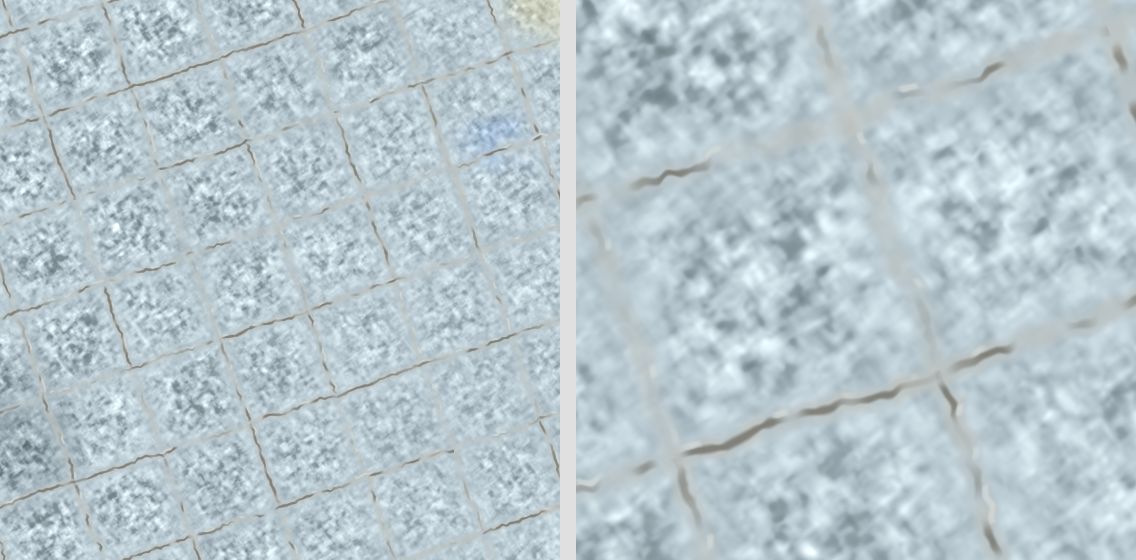
Left, the full canvas; right, a detail of the centre.
This texture is drawn by a Shadertoy shader. Its source:

```glsl
// Tilted grid of weathered blue-grey stone pavers with rough speckle and worn joints.

float hash(vec2 p) {
    vec3 q = fract(vec3(p.xyx) * 0.1031);
    q += dot(q, q.yzx + 33.33);
    return fract((q.x + q.y) * q.z);
}

float noise(vec2 p) {
    vec2 i = floor(p), f = fract(p);
    f = f * f * (3.0 - 2.0 * f);
    return mix(mix(hash(i), hash(i + vec2(1, 0)), f.x),
               mix(hash(i + vec2(0, 1)), hash(i + vec2(1, 1)), f.x), f.y);
}

float fbm(vec2 p) {
    float sum = 0.0, weight = 0.5;
    for (int i = 0; i < 4; i++) {
        sum += weight * noise(p);
        p = mat2(1.6, 1.2, -1.2, 1.6) * p + 17.3;
        weight *= 0.5;
    }
    return sum / 0.9375;
}

// Short curled flecks: the difference of two stretched, warped noises.
float flecks(vec2 p) {
    p += 0.6 * vec2(noise(p * 0.55 + 40.0), noise(p * 0.55 + 90.0));
    vec2 a = mat2(0.8, -0.6, 0.6, 0.8) * p;
    vec2 b = mat2(0.6, 0.8, -0.8, 0.6) * p;
    return noise(a * vec2(0.7, 1.4) + 200.0) - noise(b * vec2(0.75, 1.3) + 500.0);
}

// Draws one family of joints; x runs across the joint and y along it, in tiles.
vec3 addJoint(vec3 color, vec2 cell, float seed, float crackAmount) {
    float line = floor(cell.x + 0.5);
    vec2 track = vec2(cell.y, line * 7.3 + seed);
    float wobble = (noise(track * vec2(5.0, 1.0)) - 0.5) * 0.05
                 + (noise(track * vec2(22.0, 1.0)) - 0.5) * 0.025;
    float offset = (cell.x - line + wobble) * 0.163;
    float d = abs(offset);
    float segment = hash(vec2(line, floor(cell.y)) + seed + 60.0);

    // Pale mortar band
    float band = 1.0 - smoothstep(0.003, 0.0105, d);
    float dust = noise(track * vec2(14.0, 1.0) + 31.0);
    vec3 mortar = mix(vec3(0.72, 0.77, 0.79), vec3(0.75, 0.76, 0.74), dust);
    color = mix(color, mortar, band * (0.5 + 0.35 * segment));

    // Broken brown crack and its chipped bright edge
    float broken = smoothstep(0.38, 0.72, noise(track * vec2(9.0, 1.0) + 11.0) * 0.6
                                       + segment * 0.4 + crackAmount);
    float width = 0.0012 + 0.0022 * noise(track * vec2(30.0, 1.0) + 5.0);
    float crack = 1.0 - smoothstep(width * 0.3, width + 0.0014, d);
    color = mix(color, vec3(0.43, 0.42, 0.38), crack * broken * 0.75);
    float chip = smoothstep(0.66, 0.85, noise(track * vec2(12.0, 1.0) + 77.0));
    float edge = 1.0 - smoothstep(0.0008, 0.003, abs(offset - 0.004));
    return mix(color, vec3(0.85, 0.87, 0.86), edge * chip * 0.6);
}

void mainImage(out vec4 fragColor, in vec2 fragCoord) {
    vec2 uv = fragCoord / iResolution.xy;

    // Tile coordinates of the tilted grid
    vec2 p = uv - vec2(0.495, 0.596);
    vec2 cell = vec2(5.75 * p.x + 2.03 * p.y, -1.99 * p.x + 5.96 * p.y);
    vec2 id = floor(cell);
    vec2 toEdge = 0.5 - abs(fract(cell) - 0.5);
    float rim = min(toEdge.x, toEdge.y);
    float core = smoothstep(0.02, 0.32, rim + 0.16 * (fbm(uv * 22.0) - 0.5));

    // Wear: rougher and darker on the left, smoother on the right
    float leftSide = 1.0 - smoothstep(0.2, 0.85, uv.x + 0.25 * (fbm(uv * 4.0) - 0.5));
    float tileWear = hash(id + 23.0);
    float rough = 0.1 + core * (0.06 + 0.08 * leftSide + 0.07 * tileWear);

    // Stone surface
    float grain = flecks(uv * 105.0) + 0.45 * flecks(uv * 210.0 + 70.0);
    vec3 color = vec3(0.732, 0.797, 0.828);
    color += (fbm(uv * 9.0 + 3.0) - 0.5) * 0.06;
    color -= core * (0.012 + 0.035 * leftSide * tileWear);
    color += grain * rough * vec3(1.0, 0.97, 0.95);
    float pits = smoothstep(0.22, 0.65, -grain) * core * (0.35 + 0.65 * leftSide);
    color = mix(color, vec3(0.47, 0.53, 0.54), pits * 0.45);

    // Shaded, blue and sandy stains
    float blotch = fbm(uv * 16.0 + 8.0);
    float shade = 1.0 - smoothstep(0.02, 0.17, length((uv - vec2(0.02, 0.22)) * vec2(1.0, 0.8)));
    color -= shade * (0.06 + 0.1 * blotch);
    float blue = 1.0 - smoothstep(0.01, 0.09, length((uv - vec2(0.9, 0.745)) * vec2(0.8, 1.2)));
    color = mix(color, color * vec3(0.84, 0.91, 1.03), blue * smoothstep(0.3, 0.6, blotch));

    // Joints in both directions
    color = addJoint(color, cell, 3.0, 0.1 * leftSide - 0.1);
    color = addJoint(color, cell.yx, 47.0, 0.16 * leftSide - 0.08);

    // Dry sandy patch in the upper right corner
    float sand = 1.0 - smoothstep(0.03, 0.13, length((uv - vec2(1.0, 1.0)) * vec2(0.8, 1.2))
                                            + 0.06 * (blotch - 0.5));
    color = mix(color, vec3(0.82, 0.82, 0.73) + grain * 0.13, sand * 0.8);

    fragColor = vec4(clamp(color, 0.0, 1.0), 1.0);
}
```
